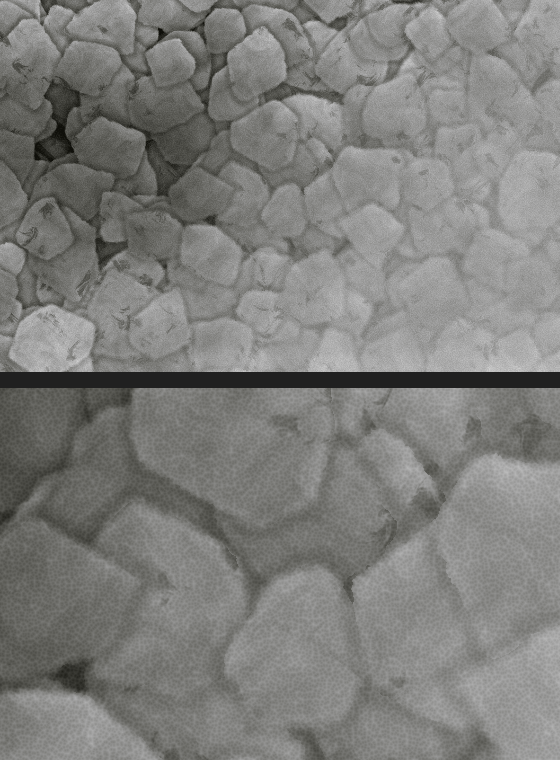
Top: the whole. Bottom: its middle third, enlarged.
This texture is drawn by a WebGL 1 fragment shader. Its source:

```glsl
precision highp float;
uniform vec2 u_resolution;

#define SPACING 0.150
#define SIZE_MIN 0.42
#define SIZE_MAX 0.76
#define BEVEL 15.0
#define SHADOW 0.27
#define SHADOW_WIDTH 0.020
#define TONE_SPREAD 0.30
#define MOTTLE 0.24
#define HAZE 0.72
#define FILM_GRAIN 0.10
#define GAP_TONE 0.62
#define OPACITY 0.86

const float TAU = 6.28318;
const vec2 LIGHT_DIR = vec2(0.35, 0.94);

float hash(vec2 p) {
  vec3 q = fract(p.xyx * 0.1031);
  q += dot(q, q.yzx + 33.33);
  return fract((q.x + q.y) * q.z);
}

vec2 hash2(vec2 p) {
  return vec2(hash(p), hash(p + 41.7));
}

// Cellular noise: distance to the nearest scattered point
float cellular(vec2 p) {
  vec2 cell = floor(p);
  float nearest = 2.0;
  for (int j = -1; j <= 1; j++) {
    for (int i = -1; i <= 1; i++) {
      vec2 id = cell + vec2(float(i), float(j));
      nearest = min(nearest, length(id + hash2(id) - p));
    }
  }
  return nearest;
}

// Layered, turned sines, about -1 to 1
float clouds(vec2 p) {
  float sum = 0.0;
  float weight = 0.5;
  for (int i = 0; i < 5; i++) {
    p += 0.6 * sin(p.yx * 1.3 + float(i));
    sum += weight * sin(p.x) * cos(p.y);
    p = mat2(1.2, 1.5, -1.5, 1.2) * p;
    weight *= 0.66;
  }
  return sum;
}

// Soft irregular hexagon: x = signed distance, y = bevel light
vec2 crystal(vec2 q, vec2 id) {
  float spin = TAU * hash(id + 3.0);
  float sum = 0.0;
  float lit = 0.0;
  for (int k = 0; k < 6; k++) {
    vec2 h = hash2(id + float(k) * 7.3);
    float angle = spin + (float(k) + 0.8 * (h.x - 0.5)) * TAU / 6.0;
    vec2 normal = vec2(cos(angle), sin(angle));
    float w = exp(BEVEL * (dot(q, normal) - mix(0.70, 1.02, h.y)));
    sum += w;
    lit += w * dot(normal, LIGHT_DIR);
  }
  return vec2(log(sum) / BEVEL, lit / sum);
}

void main() {
  vec2 uv = gl_FragCoord.xy / u_resolution;
  vec2 p = gl_FragCoord.xy / u_resolution.y;

  // Broad light: dim at the left, hazy and out of focus at lower right
  vec2 dim = (uv - vec2(0.12, 0.58)) / vec2(0.42, 0.36);
  float light = 0.69 - 0.31 * exp(-dot(dim, dim));
  light += 0.06 * smoothstep(0.09, 0.0, uv.y);
  float haze = smoothstep(-0.2, 0.75, 0.9 * uv.x + 0.6 * (1.0 - uv.y) - 0.5);
  float blur = mix(0.0028, 0.012, haze);

  // A few deep holes in an otherwise dull filling
  vec2 rough = p + 0.007 * vec2(clouds(p * 30.0), clouds(p.yx * 30.0 + 9.0));
  float tone = GAP_TONE + 0.15 * clouds(p * 40.0);
  tone *= 1.0 - 0.7 * smoothstep(0.1, 0.45, clouds(p * 9.0 + 4.0));
  vec2 top = vec2(0.0);

  // Three layers of overlapping crystals, back to front
  for (int layer = 0; layer < 3; layer++) {
    float depth = float(layer);
    vec2 grid = rough / SPACING + depth * vec2(17.37, 29.61);
    for (int j = 1; j >= -1; j--) {
      for (int i = -1; i <= 1; i++) {
        vec2 id = floor(grid) + vec2(float(i), float(j));
        if (hash(id + 71.0) > 1.0 - 0.27 * depth) continue;
        vec2 centre = id + 0.5 + 0.6 * (hash2(id + 5.0) - 0.5);
        float radius = mix(SIZE_MIN, SIZE_MAX, hash(id + 11.0));
        vec2 shape = crystal((grid - centre) / radius, id);
        float d = shape.x * radius * SPACING;
        float face = 0.96 + TONE_SPREAD * (hash(id + 23.0) - 0.5);
        face += 0.16 * shape.y * smoothstep(-0.7, 0.0, shape.x);
        face += 0.08 * smoothstep(-0.016, -0.003, d);
        tone *= 1.0 - SHADOW * (1.0 - smoothstep(0.0, SHADOW_WIDTH, d));
        float cover = 1.0 - smoothstep(-blur, blur, d);
        tone = mix(tone, face, OPACITY * cover);
        if (d < 0.0) top = id + depth * 13.0;
      }
    }
  }

  // Cloudy interiors, frosted faces and dark inclusions
  vec2 inner = p + 0.37 * top;
  float veil = clouds(inner * 27.0);
  float frost = cellular(inner * 60.0 + 1.5 * veil) - 0.5;
  float inclusion = smoothstep(0.15, 0.6, clouds(inner * 48.0 + 2.0));
  inclusion *= smoothstep(-0.1, 0.4, clouds(inner * 13.0));
  tone *= 1.0 + MOTTLE * (0.7 * veil + 0.4 * frost);
  tone *= 1.0 - 0.40 * inclusion;
  tone = mix(tone, 0.95 + 0.10 * clouds(p * 11.0), HAZE * haze);

  // Film grain and a faint warm cast in the shadows
  float grain = cellular(p * 330.0) - 0.5;
  float grey = clamp(light * tone + FILM_GRAIN * grain, 0.06, 0.86);
  float warmth = 0.022 * (1.0 - smoothstep(0.3, 0.7, grey));
  gl_FragColor = vec4(grey, grey, grey - warmth, 1.0);
}
```
